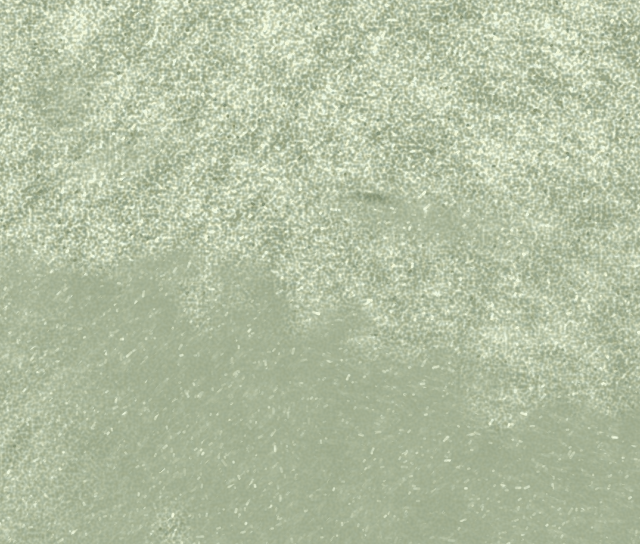
Give the GLSL for this texture, as a Shadertoy shader.

```glsl
const vec3 SAGE = vec3(0.605, 0.655, 0.540);
const vec3 FROST = vec3(0.895, 0.930, 0.825);

vec2 hash2(vec2 p) {
    vec3 q = fract(p.xyx * vec3(0.1031, 0.1030, 0.0973));
    q += dot(q, q.yzx + 33.33);
    return fract((q.xx + q.yz) * q.zy);
}

vec2 rotate(vec2 p, float angle) {
    float c = cos(angle), s = sin(angle);
    return vec2(c * p.x + s * p.y, c * p.y - s * p.x);
}

float cornerSlope(vec2 cell, vec2 offset) {
    float angle = 6.2832 * hash2(cell + 57.0).x;
    return dot(vec2(cos(angle), sin(angle)), offset);
}

// Gradient noise, roughly -1 to 1
float gradientNoise(vec2 p) {
    vec2 i = floor(p), f = p - i;
    vec2 w = f * f * f * (f * (f * 6.0 - 15.0) + 10.0);
    vec2 e = vec2(1.0, 0.0);
    float low = mix(cornerSlope(i, f), cornerSlope(i + e, f - e), w.x);
    float high = mix(cornerSlope(i + e.yx, f - e.yx), cornerSlope(i + 1.0, f - 1.0), w.x);
    return 1.5 * mix(low, high, w.y);
}

float fbm(vec2 p, int octaves) {
    float sum = 0.0, gain = 0.6;
    for (int k = 0; k < octaves; k++) {
        sum += gain * gradientNoise(p);
        p = rotate(p, 0.6) * 2.03 + 17.0;
        gain *= 0.55;
    }
    return sum;
}

// Streaky noise that rises on the left and falls on the right
float slantedNoise(vec2 p, vec2 scale, float side) {
    float rising = fbm(rotate(p, 0.75) * scale, 3);
    float falling = fbm(rotate(p, -0.35) * scale + 31.0, 3);
    return mix(rising, falling, side);
}

// Soft elliptical spot, 1 at the centre
float spot(vec2 p, vec2 centre, vec2 radius, float angle) {
    vec2 q = rotate(p - centre, angle) / radius;
    return exp(-dot(q, q));
}

// Short slivers scattered on a jittered grid, turned along a flow angle
float slivers(vec2 p, float scale, float density, float halfLength, float width, float flow) {
    vec2 g = p * scale, cell = floor(g);
    float light = 0.0;
    for (int y = -1; y <= 1; y++)
    for (int x = -1; x <= 1; x++) {
        vec2 id = cell + vec2(x, y);
        vec2 place = hash2(id + 11.0), kind = hash2(id + 203.0), shape = hash2(id + 419.0);
        vec2 q = rotate(g - id - place, flow + 1.8 * (kind.y - 0.5));
        q.x -= clamp(q.x, -halfLength * shape.x, halfLength * shape.x);
        float body = 1.0 - smoothstep(0.2 * width, width, length(q));
        float present = smoothstep(0.0, 0.15, density - kind.x);
        light = max(light, body * present * mix(0.2, 1.0, shape.y * shape.y));
    }
    return light;
}

// Share of frost: a broad sheet above a sagging edge, with hollows in it
float frostCover(vec2 uv, vec2 p) {
    float edge = 0.49 - 0.25 * smoothstep(0.2, 1.0, uv.x);
    float ragged = 0.13 * fbm(p * 7.0, 4);
    float sheet = smoothstep(-0.06, 0.07, uv.y - edge + ragged);
    sheet *= mix(0.66, 1.0, smoothstep(0.45, 0.85, uv.y + 0.25 * (1.0 - uv.x)));
    float hollow = 0.85 * spot(uv, vec2(0.66, 0.60), vec2(0.15, 0.045), -0.2);
    hollow += 0.55 * spot(uv, vec2(0.10, 0.82), vec2(0.05, 0.08), 0.0);
    hollow += 0.50 * spot(uv, vec2(0.19, 0.71), vec2(0.10, 0.04), 0.4);
    float corner = 0.55 * spot(uv, vec2(0.0, 0.17), vec2(0.14, 0.22), 0.0);
    float tuft = 0.70 * spot(uv, vec2(0.27, 0.03), vec2(0.025, 0.04), 0.0);
    return clamp(sheet * (1.0 - hollow) + corner + tuft, 0.0, 1.0);
}

void mainImage(out vec4 fragColor, in vec2 fragCoord) {
    vec2 uv = fragCoord / iResolution.xy;
    vec2 p = fragCoord / iResolution.y;
    float cover = frostCover(uv, p);
    float flow = 0.75 + 0.9 * gradientNoise(p * 2.5 + 4.0);
    float side = smoothstep(0.3, 0.8, uv.x + 0.3 * gradientNoise(p * 4.0));

    // Bare gaps in the frost and faint wisps on the smooth ground
    float gaps = slantedNoise(p, vec2(14.0, 32.0), side);
    float wisps = slantedNoise(p + 5.3, vec2(30.0, 75.0), side);
    float patches = fbm(p * 9.0 + 8.0, 3);

    // Crystal grain, skewed towards bright flecks
    float fine = gradientNoise(p * 175.0);
    float coarse = gradientNoise(p * 95.0 + 40.0);
    float grain = 0.58 * fine + 0.40 * coarse;
    float body = 0.29 + 0.50 * gaps + 0.28 * patches + grain + 0.5 * grain * grain;
    float ground = 0.12 + 0.09 * fine + 0.07 * patches + 0.26 * max(wisps, 0.0);
    float light = ground + cover * max(body, -0.16);

    // Glints, gathered where the wisps are
    float scatter = 0.24 + 0.25 * cover + 0.25 * patches + 0.5 * wisps;
    float broken = 0.85 + 0.5 * coarse;
    light += 0.75 * broken * slivers(p, 62.0, scatter, 0.36, 0.24, flow);
    light += 0.55 * broken * slivers(p + 3.7, 95.0, scatter + 0.08, 0.25, 0.32, flow);

    // Dark pits in the frost and one folded crease
    light -= 0.75 * cover * slivers(p + 9.1, 75.0, 0.26, 0.15, 0.27, flow);
    light -= 0.50 * spot(uv, vec2(0.585, 0.637), vec2(0.028, 0.009), -0.25);

    vec3 colour = mix(SAGE, FROST, clamp(light, -0.3, 1.15));
    float tint = gradientNoise(p * 120.0 + 70.0);
    colour += (0.010 + 0.025 * cover) * tint * vec3(0.6, 0.0, -1.0);
    fragColor = vec4(colour, 1.0);
}
```
